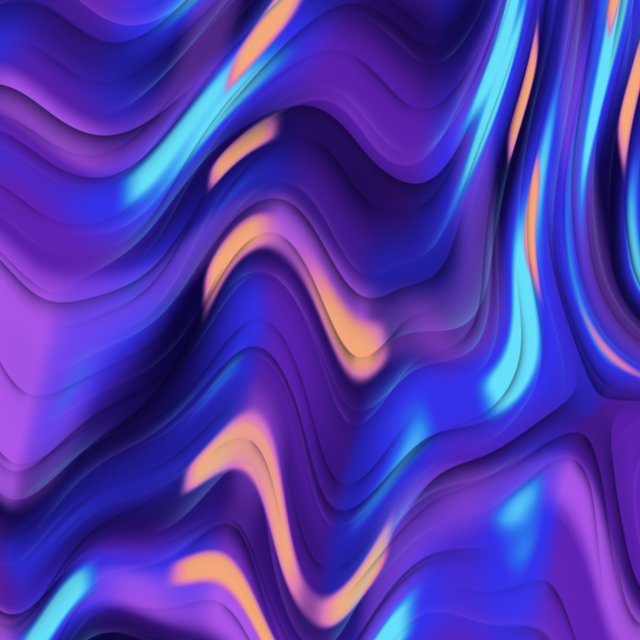
Write a Shadertoy shader that draws this background.

```glsl
const float TAU = 6.2831853;
const vec3 NAVY = vec3(0.05, 0.02, 0.25);
const vec3 PURPLE = vec3(0.37, 0.13, 0.70);
const vec3 BLUE = vec3(0.20, 0.19, 0.92);
const vec3 VIOLET = vec3(0.70, 0.36, 0.94);
const vec3 AZURE = vec3(0.16, 0.46, 0.93);
const vec3 CYAN = vec3(0.40, 0.88, 0.98);
const vec3 ROSE = vec3(0.86, 0.46, 0.74);
const vec3 PEACH = vec3(0.96, 0.66, 0.48);
const float SWELL_HEIGHT = 0.09;
const float RIPPLE_HEIGHT = 0.035;
const float EDGE_SOFTNESS = 0.004;
const int CREASE_LAYERS = 3;

// Height whose level lines are the folds of the cloth
float foldHeight(vec2 p) {
    p += 0.012 * vec2(sin(9.0 * p.y + 3.0 * p.x), sin(11.0 * p.x - 5.0 * p.y));
    float lift = smoothstep(-0.1, 1.0, p.y);
    float swell = sin(TAU * 2.0 * (p.x - 0.25 + 0.25 * (0.5 - p.y)));
    float ripple = (1.0 - lift) * sin(TAU * 4.0 * (p.x - 0.08));
    float waves = p.y - 0.36 - mix(-0.05, 0.5, lift) * p.x
                - SWELL_HEIGHT * swell - RIPPLE_HEIGHT * ripple;

    // Upright ribbons take over towards the right edge
    float spine = 0.89 - 0.045 * sin(TAU * (p.y - 0.5));
    float ribbons = -0.2 - 2.2 * (p.x - spine);
    float upright = smoothstep(0.62, 0.95, p.x) * smoothstep(0.2, 0.6, p.y);
    return mix(waves, ribbons, upright);
}

vec2 foldGradient(vec2 p) {
    vec2 e = vec2(0.002, 0.0);
    return vec2(foldHeight(p + e.xy) - foldHeight(p - e.xy),
                foldHeight(p + e.yx) - foldHeight(p - e.yx)) / (2.0 * e.x);
}

// Sine bands across the folds that drift slowly along them
float bands(float h, float along, float freq, float drift, float bend) {
    return sin(freq * h + bend * sin(drift * along + 0.2 * freq * h) + 0.37 * freq);
}

void mainImage(out vec4 fragColor, in vec2 fragCoord) {
    vec2 p = fragCoord / iResolution.xy;
    float h = foldHeight(p);
    vec2 slope = foldGradient(p);
    float steep = length(slope) + 0.001;
    float rise = -slope.x / steep;
    float along = p.x + p.y;

    float broad = bands(h, along, 13.0, 4.2, 1.6);
    float medium = bands(h, along, 29.0, 5.3, 1.2);
    float fine = bands(h, along, 71.0, 3.1, 1.5);

    // Dark valleys and saturated body colour
    float tone = 0.57 + 0.25 * broad + 0.16 * medium + 0.04 * fine * abs(rise);
    vec3 body = mix(PURPLE, BLUE, smoothstep(-0.6, 0.9, rise + 0.5 * medium));
    vec3 col = mix(NAVY, body, smoothstep(0.15, 0.75, tone));

    // Violet sheen, strongest on falling slopes
    float violet = smoothstep(0.25, 1.0, bands(h, along, 17.0, 6.1, 1.5));
    violet *= mix(0.9, 0.4, smoothstep(-0.4, 0.6, rise));
    col = mix(col, VIOLET, violet);

    // Cyan gloss on steep rising slopes
    float gloss = 0.4 * broad + 0.55 * medium + 0.22 * fine;
    gloss = smoothstep(0.15, 0.95, gloss) * smoothstep(0.35, 0.85, rise);
    col = mix(col, AZURE, smoothstep(0.0, 0.5, gloss));
    col = mix(col, CYAN, smoothstep(0.3, 0.9, gloss));

    // Sparse warm reflections
    float warm = smoothstep(0.35, 1.0, bands(h, along, 37.0, 4.7, 1.3));
    warm *= smoothstep(0.45, 0.95, sin(8.0 * along - 11.0 * h + 0.6));
    col = mix(col, ROSE, smoothstep(0.0, 0.6, warm));
    col = mix(col, PEACH, smoothstep(0.4, 1.0, warm));

    // Creases: soft shadow, crisp edge, then a thin bright rim
    float lanes = 5.0;
    for (int i = 0; i < CREASE_LAYERS; i++) {
        float layer = float(i);
        float lane = lanes * h + 0.22 * sin(5.0 * along + 2.0 * h + 1.7 * layer);
        float across = fract(lane);
        float id = floor(lane);
        float edge = clamp(EDGE_SOFTNESS * steep * lanes, 0.01, 0.3);
        float visible = smoothstep(-0.2, 0.8, sin(6.0 * along + 2.4 * id + layer));
        visible *= mix(1.0, smoothstep(0.3, 0.9, abs(rise)), 0.4 * layer);
        float shadow = pow(across, 7.0) * (1.0 - smoothstep(1.0 - edge, 1.0, across));
        float rim = exp(-11.0 * across) * smoothstep(0.0, edge, across);
        vec3 rimColor = mix(VIOLET, CYAN, smoothstep(0.2, 0.8, rise));
        col = mix(col, NAVY * 0.6, 0.75 * visible * shadow);
        col = mix(col, rimColor, 0.4 * visible * rim);
        lanes *= 2.1;
    }

    fragColor = vec4(clamp(col, 0.0, 1.0), 1.0);
}
```
